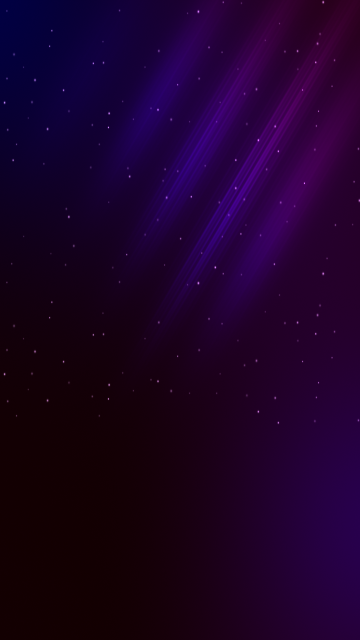
Give the GLSL for this background, as a WebGL 2 fragment shader.

```glsl
#version 300 es
precision highp float;
// Dark night gradient with slanted violet light rays and a field of tiny stars.

uniform vec2 u_resolution;
out vec4 fragColor;

// Background colours
const vec3 EMBER  = vec3(0.075, 0.0, 0.005);
const vec3 WINE   = vec3(0.065, 0.0, 0.125);
const vec3 VIOLET = vec3(0.015, 0.0, 0.18);
const vec3 INDIGO = vec3(0.035, 0.0, 0.19);
const vec3 NAVY   = vec3(0.0, 0.0, 0.27);
const vec3 MAROON = vec3(0.15, 0.0, 0.08);

// Rays: position across, half width, centre along, reach along, strength
const vec2 RAY_DIR = vec2(0.51, 0.86);
const float RAY_POS[5]   = float[](0.292, 0.388, 0.476, 0.551, 0.175);
const float RAY_WIDTH[5] = float[](0.028, 0.026, 0.023, 0.032, 0.040);
const float RAY_MID[5]   = float[](0.00, -0.03, -0.06, -0.08, -0.03);
const float RAY_REACH[5] = float[](0.14, 0.17, 0.20, 0.17, 0.15);
const float RAY_GAIN[5]  = float[](0.55, 0.75, 0.85, 0.70, 0.15);
const float RAY_STRETCH = 1.5; // extra reach toward the upper end
const vec3 RAY_COOL = vec3(0.09, 0.0, 0.32);
const vec3 RAY_WARM = vec3(0.20, 0.0, 0.21);

// Stars
const float STAR_CELL = 0.0303;
const float STAR_ROWS = 14.0;
const float STAR_FLOOR = 0.335;
const float STAR_SHARE = 0.45;
const vec3 STAR_COLOR = vec3(0.75, 0.52, 0.80);

float hash(vec2 p) {
  vec3 q = fract(p.xyx * vec3(0.1031, 0.1030, 0.0973));
  q += dot(q, q.yzx + 33.33);
  return fract((q.x + q.y) * q.z);
}

// Soft elliptical falloff
float glow(vec2 p, vec2 center, vec2 radius) {
  vec2 d = (p - center) / radius;
  return exp(-dot(d, d));
}

vec3 background(vec2 uv) {
  vec3 color = EMBER + WINE * smoothstep(0.25, 1.0, uv.x);
  color += VIOLET * glow(uv, vec2(1.1, 0.18), vec2(0.40, 0.24));
  color += INDIGO * glow(uv, vec2(0.48, 0.83), vec2(0.42, 0.30));
  color = mix(color, NAVY, glow(uv, vec2(-0.05, 1.05), vec2(0.42, 0.36)));
  return mix(color, MAROON, 0.85 * glow(uv, vec2(1.0, 1.02), vec2(0.30, 0.15)));
}

// Layered sines, sharpened into thin bright threads
float threads(float across) {
  float wave = sin(across * 330.0) + sin(across * 710.0 + 1.3) + sin(across * 1130.0 + 4.0);
  float level = 0.5 + wave / 6.0;
  return level * level * 2.6;
}

vec3 rays(vec2 p) {
  vec2 q = vec2(p.x, p.y - 1.0);
  float across = dot(q, vec2(RAY_DIR.y, -RAY_DIR.x));
  float along = dot(q, RAY_DIR);
  float light = 0.0;
  for (int i = 0; i < 5; i++) {
    float reach = RAY_REACH[i] * (along > RAY_MID[i] ? RAY_STRETCH : 1.0);
    vec2 center = vec2(RAY_POS[i], RAY_MID[i]);
    light += RAY_GAIN[i] * glow(vec2(across, along), center, vec2(RAY_WIDTH[i], reach));
  }
  float fine = glow(vec2(across, along), vec2(0.468, -0.07), vec2(0.035, 0.26));
  float faint = glow(vec2(across, along), vec2(0.375, -0.05), vec2(0.045, 0.22));
  light *= mix(1.0, 0.3 + threads(across), min(0.08 + 0.6 * fine + 0.3 * faint, 0.7));
  float warmth = smoothstep(0.28, 0.56, p.x + 0.5 * (p.y - 0.7));
  return light * mix(RAY_COOL, RAY_WARM, warmth);
}

// One jittered star per cell; the rows repeat up the canvas
float stars(vec2 p) {
  vec2 grid = vec2(p.x, p.y - STAR_FLOOR) / STAR_CELL;
  vec2 cell = floor(grid);
  vec2 id = vec2(cell.x, mod(cell.y, STAR_ROWS)) + 7.0;
  vec2 offset = 0.1 + 0.8 * vec2(hash(id + 19.0), hash(id + 53.0));
  float size = mix(0.0009, 0.0015, hash(id + 71.0));
  vec2 delta = (fract(grid) - offset) * STAR_CELL * vec2(1.0, 0.75);
  float shine = mix(0.25, 1.0, pow(hash(id + 97.0), 2.0));
  float present = step(hash(id), STAR_SHARE) * step(0.0, cell.y);
  return present * shine * exp(-dot(delta, delta) / (size * size));
}

void main() {
  vec2 uv = gl_FragCoord.xy / u_resolution;
  vec2 p = gl_FragCoord.xy / u_resolution.y;
  vec3 color = background(uv) + rays(p) + STAR_COLOR * stars(p);
  // Faint dither against banding
  color += (hash(gl_FragCoord.xy) - 0.5) / 255.0;
  fragColor = vec4(clamp(color, 0.0, 1.0), 1.0);
}
```
